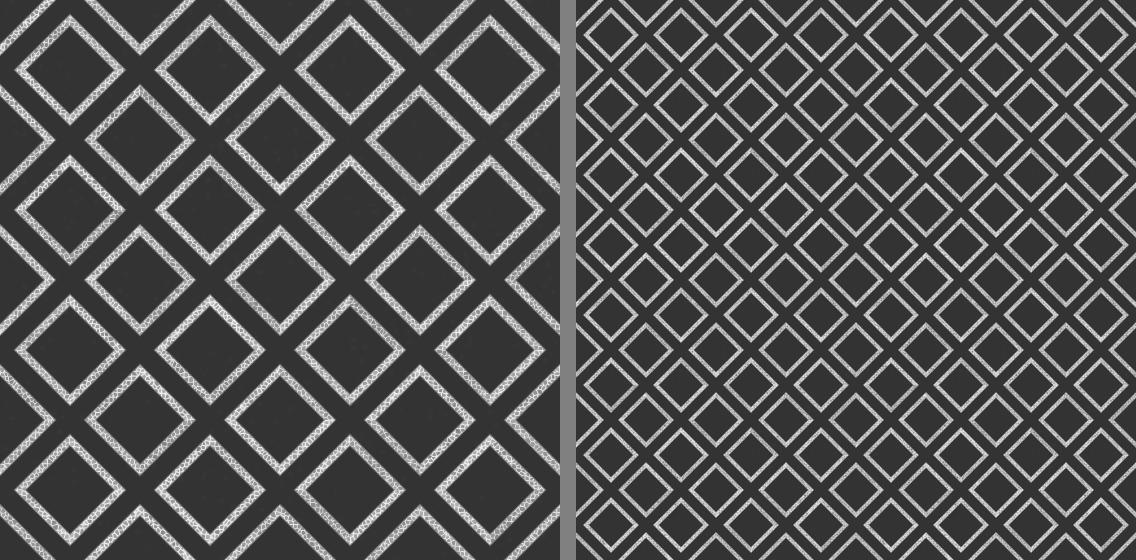
Left: one tile. Right: repeated 2 by 2.
A Shadertoy shader for this pattern:

```glsl
// Staggered diamond outlines in pale pebbled filigree on a charcoal ground.

const float REPEATS = 4.0;          // lattice periods across and down
const float GRAINS = 128.0;         // filigree cells across the canvas
const float MID_RADIUS = 0.357;     // centre of the band, in periods
const float HALF_BAND = 0.0315;     // half band width, perpendicular, in periods
const vec3 GROUND = vec3(0.20);
const vec3 RIM = vec3(0.50);
const vec3 PEBBLE = vec3(0.60);
const vec3 THREAD = vec3(0.96);

// Integer hash of a non-negative lattice point, two values in 0..1
vec2 hash22(vec2 p) {
    uvec2 v = uvec2(p + 0.5) * 1664525u + 1013904223u;
    v.x += v.y * 1664525u;
    v.y += v.x * 1664525u;
    v ^= v >> 16u;
    v.x += v.y * 1664525u;
    v.y += v.x * 1664525u;
    v ^= v >> 16u;
    return vec2(v & 65535u) / 65535.0;
}

// Wrapping cellular noise: x = gap to the border, y = shade of the cell
vec2 pebbles(vec2 p, float period) {
    vec2 cell = floor(p), local = p - cell;
    float nearest = 9.0, second = 9.0, shade = 0.0;
    for (int y = -1; y <= 1; y++)
    for (int x = -1; x <= 1; x++) {
        vec2 offset = vec2(x, y);
        vec2 id = mod(cell + offset, period);
        vec2 seed = hash22(id);
        float d = length(offset + 0.1 + 0.8 * seed - local);
        if (d < nearest) {
            second = nearest;
            nearest = d;
            shade = hash22(id + period).x;
        } else {
            second = min(second, d);
        }
    }
    return vec2(second - nearest, shade);
}

float diamondNorm(vec2 p) {
    return abs(p.x) + abs(p.y);
}

// Centre of the closest diamond in a centred square lattice
vec2 nearestCentre(vec2 p) {
    vec2 corner = floor(p + 0.5);
    vec2 middle = floor(p) + 0.5;
    return diamondNorm(p - corner) < diamondNorm(p - middle) ? corner : middle;
}

// Pale threads around grey pebbles, varied by side and brighter at some tips
vec3 filigree(vec2 uv, vec2 local, vec2 sideSeed, float pixel) {
    vec2 grain = pebbles(uv * GRAINS, GRAINS);
    float blur = 0.10 + 0.6 * pixel * GRAINS;
    float width = mix(0.13, 0.24, sideSeed.x);
    float thread = 1.0 - smoothstep(width - blur, width + blur, grain.x);
    vec3 base = PEBBLE + 0.12 * (grain.y - 0.5) + 0.07 * (sideSeed.y - 0.5);
    float tip = 1.0 - smoothstep(0.01, 0.05, min(abs(local.x), abs(local.y)));
    vec3 colour = mix(base, THREAD, thread * mix(0.8, 1.0, grain.y));
    return mix(colour, THREAD, 0.3 * tip * sideSeed.x);
}

void mainImage(out vec4 fragColor, in vec2 fragCoord) {
    vec2 uv = fragCoord / iResolution.xy;
    float pixel = 1.0 / min(iResolution.x, iResolution.y);

    // Diamond lattice and the identity of each side
    vec2 p = uv * REPEATS;
    vec2 centre = nearestCentre(p);
    vec2 local = p - centre;
    vec2 id = mod(centre * 2.0, REPEATS * 2.0);
    vec2 sideSeed = hash22(id * 2.0 + step(0.0, local));

    // Perpendicular distance to the band edge, negative inside
    float edge = abs(diamondNorm(local) - MID_RADIUS) * 0.70711 - HALF_BAND;
    float soft = 0.003 + 0.5 * pixel * REPEATS;
    float cover = 1.0 - smoothstep(-soft, soft, edge);
    float core = 1.0 - smoothstep(-0.011, -0.002, edge);

    // Sparse faint flecks on the ground
    float fleck = smoothstep(0.94, 1.0, pebbles(uv * GRAINS, GRAINS).y);
    vec3 ground = GROUND + 0.012 * fleck;

    vec3 band = mix(RIM, filigree(uv, local, sideSeed, pixel), core);
    fragColor = vec4(mix(ground, band, cover), 1.0);
}
```
